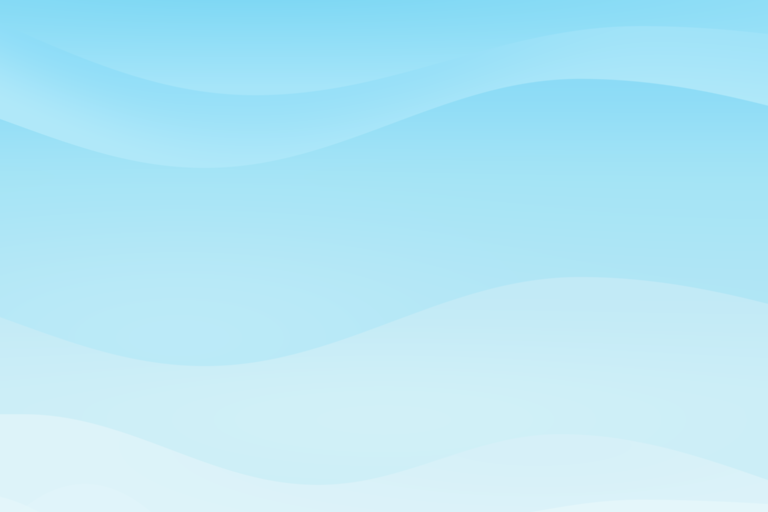
Give the GLSL for this background, as a Shadertoy shader.

```glsl
// Pale blue background of stacked, softly shaded waves.
// Each wave edge is a chain of cosine eases between crests and troughs;
// layers are painted from top to bottom, each with its own gradient.

const float ASPECT = 1.5;   // design space: x in 0..1.5, y in 0..1
const float PI = 3.14159;

const vec3 SKY_DEEP    = vec3(0.470, 0.838, 0.953);
const vec3 SKY_LIGHT   = vec3(0.650, 0.898, 0.978);
const vec3 BAND_DEEP   = vec3(0.590, 0.876, 0.971);
const vec3 BAND_LIGHT  = vec3(0.692, 0.911, 0.978);
const vec3 BAND_CORNER = vec3(0.550, 0.864, 0.970);
const vec3 SEA_DEEP    = vec3(0.545, 0.858, 0.965);
const vec3 SEA_MID     = vec3(0.645, 0.894, 0.962);
const vec3 SEA_PALE    = vec3(0.692, 0.900, 0.961);
const vec3 SEA_GLOW    = vec3(0.738, 0.920, 0.972);
const vec3 MIST_DEEP   = vec3(0.760, 0.917, 0.965);
const vec3 MIST_PALE   = vec3(0.798, 0.932, 0.968);
const vec3 MIST_GLOW   = vec3(0.824, 0.945, 0.969);
const vec3 FOAM_DEEP   = vec3(0.838, 0.942, 0.972);
const vec3 FOAM_PALE   = vec3(0.868, 0.953, 0.977);
const vec3 HILL        = vec3(0.894, 0.965, 0.982);

// Cosine step from 0 at a to 1 at b
float ease(float a, float b, float x) {
    return 0.5 - 0.5 * cos(PI * clamp((x - a) / (b - a), 0.0, 1.0));
}

// Height of a smooth curve through four successive extremes
float wave(float x, vec2 a, vec2 b, vec2 c, vec2 d) {
    return a.y + (b.y - a.y) * ease(a.x, b.x, x)
               + (c.y - b.y) * ease(b.x, c.x, x)
               + (d.y - c.y) * ease(c.x, d.x, x);
}

// Height of a rounded hill
float hill(float x, vec2 peak, float bend) {
    return peak.y - bend * (x - peak.x) * (x - peak.x);
}

// Smooth coverage of the area below an edge
float below(float edge, float y, float soft) {
    return smoothstep(-soft, soft, edge - y);
}

// Soft elliptical light
float glow(vec2 p, vec2 centre, vec2 radius) {
    vec2 q = (p - centre) / radius;
    return exp(-dot(q, q));
}

vec3 skyColor(vec2 p) {
    float d = length((p - vec2(0.5, 1.03)) * vec2(0.1, 1.0)) / 0.2;
    return mix(SKY_DEEP, SKY_LIGHT, clamp(d, 0.0, 1.0));
}

vec3 bandColor(vec2 p, float depth) {
    vec3 start = mix(BAND_CORNER, BAND_DEEP, smoothstep(0.0, 0.5, p.x));
    start = mix(start, BAND_LIGHT, 0.35 * smoothstep(0.8, 1.3, p.x));
    return mix(start, BAND_LIGHT, smoothstep(-0.02, 0.17, depth));
}

vec3 seaColor(vec2 p) {
    vec3 col = mix(SEA_MID, SEA_DEEP, smoothstep(0.62, 0.87, p.y));
    col = mix(SEA_PALE, col, smoothstep(0.40, 0.68, p.y));
    return mix(col, SEA_GLOW, 0.9 * glow(p, vec2(0.35, 0.34), vec2(0.55, 0.20)));
}

vec3 mistColor(vec2 p) {
    vec3 col = mix(MIST_PALE, MIST_DEEP, smoothstep(0.20, 0.45, p.y));
    return mix(col, MIST_GLOW, 0.8 * glow(p, vec2(0.75, 0.18), vec2(0.55, 0.12)));
}

vec3 foamColor(vec2 p) {
    float dim = glow(p, vec2(1.05, 0.13), vec2(0.55, 0.12));
    return mix(FOAM_PALE, FOAM_DEEP, dim);
}

void mainImage(out vec4 fragColor, in vec2 fragCoord) {
    vec2 p = fragCoord / iResolution.xy * vec2(ASPECT, 1.0);
    float soft = 1.0 / iResolution.y;

    // Wave edges; the sea and mist edges share one shape
    float bandEdge = wave(p.x, vec2(-0.479, 1.088), vec2(0.498, 0.814),
                               vec2(1.250, 0.949), vec2(2.470, 0.793));
    float seaEdge  = wave(p.x, vec2(-0.352, 0.846), vec2(0.400, 0.672),
                               vec2(1.133, 0.846), vec2(2.125, 0.672));
    float mistEdge = seaEdge - 0.387;
    float foamEdge = wave(p.x, vec2(0.045, 0.191), vec2(0.621, 0.053),
                               vec2(1.094, 0.152), vec2(1.906, -0.027));
    float rightHill = wave(p.x, vec2(0.85, -0.02), vec2(1.25, 0.024),
                                vec2(2.0, -0.01), vec2(3.0, -0.01));

    // Layers from back to front
    vec3 col = skyColor(p);
    col = mix(col, bandColor(p, bandEdge - p.y), below(bandEdge, p.y, soft));
    col = mix(col, seaColor(p),  below(seaEdge,  p.y, soft));
    col = mix(col, mistColor(p), below(mistEdge, p.y, soft));
    col = mix(col, foamColor(p), below(foamEdge, p.y, soft));

    // Faint hills along the bottom
    float midHill  = hill(p.x, vec2(0.166, 0.055), 3.3);
    float leftHill = hill(p.x, vec2(-0.06, 0.037), 2.0);
    col = mix(col, HILL, 0.4 * below(midHill, p.y, soft));
    col = mix(col, HILL, 0.8 * below(leftHill, p.y, soft));
    col = mix(col, HILL, below(rightHill, p.y, soft));

    fragColor = vec4(col, 1.0);
}
```
